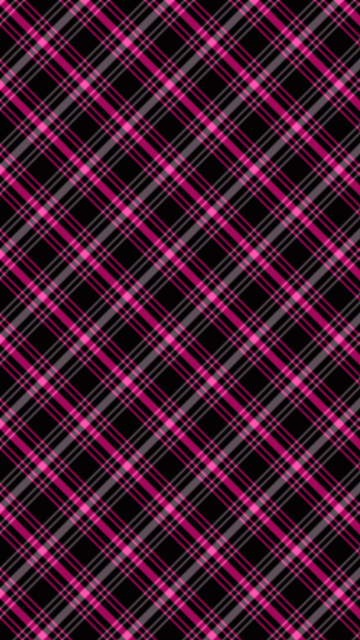
Reproduce this pattern procedurally as a WebGL 2 fragment shader.

```glsl
#version 300 es
precision highp float;

uniform vec2 u_resolution;
out vec4 fragColor;

// Layout: PERIOD is in canvas widths, the rest in periods
const float PERIOD = 0.2354;
const float WIDE_HALF = 0.064;
const float THIN_HALF = 0.018;
const float INNER_OFFSET = 0.185;
const float OUTER_OFFSET = 0.285;
const float SOFTNESS = 0.025;
const float THIN_STRENGTH = 0.88;

const vec3 BACKGROUND = vec3(0.018, 0.006, 0.012);
const vec3 PINK = vec3(0.620, 0.030, 0.345);
const vec3 GREY = vec3(0.345, 0.300, 0.330);

// Soft coverage of a line, given the distance to its centre
float line(float dist, float halfWidth, float edge) {
    return 1.0 - smoothstep(halfWidth - edge, halfWidth + edge, abs(dist));
}

// One wide band with two thin lines on each side, once per period
float stripes(float coord, float edge) {
    float dist = abs(fract(coord + 0.5) - 0.5);
    float wide = line(dist, WIDE_HALF, edge);
    float inner = line(dist - INNER_OFFSET, THIN_HALF, edge);
    float outer = line(dist - OUTER_OFFSET, THIN_HALF, edge);
    return max(wide, THIN_STRENGTH * max(inner, outer));
}

void main() {
    // Plaid hangs from the top left corner
    vec2 pos = vec2(gl_FragCoord.x, u_resolution.y - gl_FragCoord.y) / u_resolution.x;
    float pixel = 1.0 / (u_resolution.x * PERIOD);
    float edge = max(SOFTNESS, pixel);

    // Falling pink and rising grey stripes
    float pink = stripes((pos.x - pos.y) / PERIOD, edge);
    float grey = stripes((pos.x + pos.y) / PERIOD, edge);

    // Crossings add up to bright pink
    vec3 color = BACKGROUND + PINK * pink + GREY * grey;
    fragColor = vec4(min(color, 1.0), 1.0);
}
```
